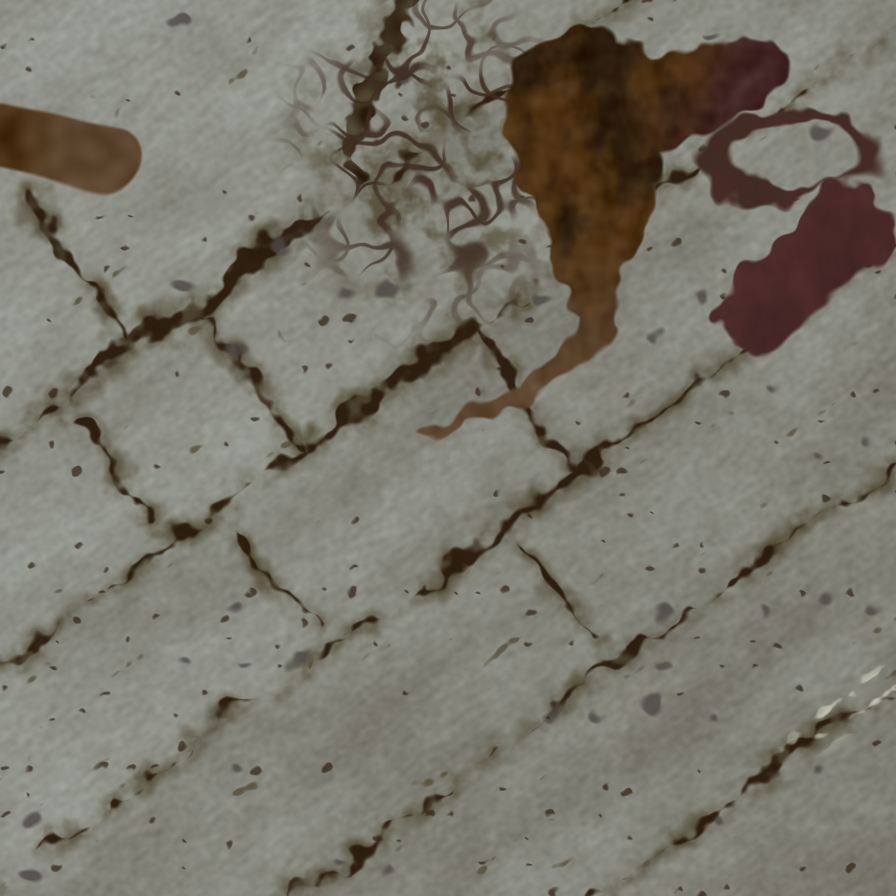
A WebGL 1 fragment shader for this texture:

```glsl
precision highp float;
uniform vec2 u_resolution;

const vec3 PALE_ROCK = vec3(0.575, 0.585, 0.55);
const vec3 DULL_ROCK = vec3(0.45, 0.44, 0.40);
const vec3 STAIN = vec3(0.33, 0.30, 0.22);
const vec3 CRACK = vec3(0.16, 0.10, 0.045);
const vec3 SPECK = vec3(0.30, 0.28, 0.27);
const vec3 BROWN_LEAF = vec3(0.28, 0.18, 0.07);
const vec3 TAN_LEAF = vec3(0.36, 0.27, 0.18);
const vec3 RED_LEAF = vec3(0.30, 0.17, 0.165);
const vec3 ROOT = vec3(0.24, 0.17, 0.13);
const vec3 GLINT = vec3(0.80, 0.80, 0.74);
const float GRAIN_ANGLE = 0.62;
const float ROW_TOP = 0.41;
const float ROW_STEP = 0.2;
const float SOFT = 0.003;

vec2 hash2(vec2 p) {
  vec2 k = vec2(dot(p, vec2(127.1, 311.7)), dot(p, vec2(269.5, 183.3)));
  return fract(sin(k) * 43758.55);
}

float gradNoise(vec2 p) {
  vec2 i = floor(p), f = fract(p);
  vec2 w = f * f * f * (f * (f * 6.0 - 15.0) + 10.0);
  vec2 x = vec2(1.0, 0.0);
  float a = dot(hash2(i) * 2.0 - 1.0, f);
  float b = dot(hash2(i + x) * 2.0 - 1.0, f - x);
  float c = dot(hash2(i + x.yx) * 2.0 - 1.0, f - x.yx);
  float d = dot(hash2(i + 1.0) * 2.0 - 1.0, f - 1.0);
  return mix(mix(a, b, w.x), mix(c, d, w.x), w.y);
}

float fbm(vec2 p) {
  float sum = 0.0, amp = 0.6;
  for (int i = 0; i < 4; i++) {
    sum += amp * gradNoise(p);
    p = p * 2.1 + 3.7;
    amp *= 0.55;
  }
  return sum;
}

float fill(float d) { return 1.0 - smoothstep(-SOFT, SOFT, d); }

// Distance to a capsule whose radius runs from ra to rb
float taper(vec2 p, vec2 a, vec2 b, float ra, float rb) {
  vec2 pa = p - a, ba = b - a;
  float h = clamp(dot(pa, ba) / dot(ba, ba), 0.0, 1.0);
  return length(pa - ba * h) - mix(ra, rb, h);
}

// Bedding cracks along the grain (x) and joints across it (y); negative widths leave gaps
float crackDistance(vec2 g) {
  float d = 1.0;
  for (int i = 0; i < 5; i++) {
    float n = float(i);
    float along = gradNoise(vec2(g.x * 19.0, n * 7.3 + 0.4));
    float open = 1.0 - smoothstep(0.10, 0.19, abs(g.x - 0.58 - 0.08 * n));
    float width = mix(-0.0005, 0.009 - 0.0022 * n, open) + 0.015 * along;
    d = min(d, abs(g.y - ROW_TOP + ROW_STEP * n) - width);
  }
  for (int j = 0; j < 6; j++) {
    float row = mod(float(j), 3.0), thin = step(2.5, float(j));
    vec2 c = vec2(0.48 + 0.08 * row * row - 0.1 * thin, 0.51 - ROW_STEP * (row + thin));
    float reach = mix(0.1, 0.07, thin);
    float width = mix(0.006, 0.002, thin) + 0.012 * gradNoise(vec2(g.y * 21.0, c.x * 31.0));
    d = min(d, taper(g, c - vec2(0.0, reach), c + vec2(0.0, reach), width * 0.6, width));
  }
  return d;
}

// Scattered grit, at most one fleck in each cell
float specks(vec2 p, float scale, float chance) {
  vec2 q = p * scale + 0.25 * gradNoise(p * scale * 2.5);
  vec2 cell = floor(q), h = hash2(cell + scale);
  vec2 size = hash2(cell + 5.3);
  vec2 d = fract(q) - mix(vec2(0.3), vec2(0.7), h);
  d.y *= 1.0 + 0.7 * size.x;
  float r = mix(0.08, 0.22, size.y * size.y);
  return step(hash2(cell + 9.1).x, chance) * (1.0 - smoothstep(r - 0.07, r + 0.07, length(d)));
}

void main() {
  vec2 p = gl_FragCoord.xy / u_resolution;
  float cs = cos(GRAIN_ANGLE), sn = sin(GRAIN_ANGLE);
  vec2 grain = vec2(cs * p.x + sn * p.y, cs * p.y - sn * p.x);
  vec2 wobble = vec2(gradNoise(p * 9.0), gradNoise(p * 9.0 + 17.3));
  vec2 ragged = vec2(gradNoise(p * 36.0), gradNoise(p * 36.0 + 8.7));
  float rough = gradNoise(p * 75.0);

  // Rock face with streaks and fine grit
  float tone = 0.36 + 0.4 * (p.x - p.y) + 1.1 * fbm(grain * vec2(3.0, 9.0)) + 0.45 * fbm(p * 24.0);
  vec3 color = mix(PALE_ROCK, DULL_ROCK, clamp(tone, -0.1, 1.15));
  color += 0.05 * gradNoise(p * 110.0) + 0.05 * gradNoise(grain * vec2(50.0, 130.0));

  // Short dark slivers along the grain
  float sliver = gradNoise(grain * vec2(14.0, 60.0) + wobble) + 0.3 * rough;
  color = mix(color, STAIN, 0.8 * smoothstep(0.42, 0.56, sliver));

  // Moss and stains around the upper roots
  float rootZone = 1.0 - smoothstep(0.07, 0.2, length((p - vec2(0.48, 0.83)) * vec2(1.0, 0.8)));
  color = mix(color, STAIN, rootZone * smoothstep(-0.05, 0.3, fbm(p * 20.0)) * 0.9);

  // Ragged, broken cracks with patchy brown margins
  float crack = crackDistance(grain + 0.03 * wobble + 0.018 * ragged) + 0.007 * rough + 0.006 * ragged.y;
  float patchy = smoothstep(-0.25, 0.3, fbm(p * 19.0 + 4.0));
  color = mix(color, STAIN, 0.95 * patchy * (1.0 - smoothstep(0.0, 0.022, crack)));
  vec3 crackColor = mix(CRACK, STAIN, 0.7 * smoothstep(0.0, 0.4, ragged.x + 0.5 * rough));
  color = mix(color, crackColor, 0.95 * fill(crack));
  float moss = taper(p + 0.05 * wobble, vec2(0.41, 0.82), vec2(0.45, 1.0), 0.008, 0.012);
  moss += 0.03 * ragged.x + 0.015 * rough;
  color = mix(color, mix(CRACK, STAIN, clamp(0.45 + 1.5 * ragged.y, 0.0, 1.0)), fill(moss));

  // Grit and pale chips
  color = mix(color, SPECK, 0.8 * specks(p, 17.0, 0.13));
  color = mix(color, CRACK, 0.65 * specks(p + 0.37, 36.0, 0.15));
  float chipZone = 1.0 - smoothstep(0.02, 0.14, length((grain - vec2(0.9, -0.38)) * vec2(1.0, 4.0)));
  float chip = gradNoise(grain * vec2(24.0, 75.0)) + 0.4 * rough;
  color = mix(color, GLINT, chipZone * smoothstep(0.1, 0.3, chip));

  // Tangled roots
  vec2 rootP = p + 0.012 * ragged;
  float strand = min(abs(gradNoise(rootP * 13.0)), 0.7 * abs(gradNoise(rootP * 21.0 + 6.0)));
  float living = smoothstep(-0.2, 0.1, gradNoise(p * 16.0 + 2.0));
  color = mix(color, ROOT, 0.9 * living * rootZone * (1.0 - smoothstep(0.012, 0.045, strand)));

  // Fallen leaves
  vec2 leafP = p + 0.04 * wobble + 0.018 * ragged + 0.004 * rough;
  float vein = clamp(0.45 + 1.2 * fbm(p * vec2(14.0, 9.0)), 0.0, 1.0);
  float oval = taper(p + 0.02 * wobble, vec2(0.0, 0.85), vec2(0.12, 0.82), 0.04, 0.036);
  color = mix(color, mix(BROWN_LEAF, TAN_LEAF, smoothstep(0.0, 0.08, p.x)) + 0.1 * ragged.x, fill(oval));
  float ring = abs(length((leafP - vec2(0.89, 0.825)) * vec2(0.5, 1.0)) - 0.043);
  color = mix(color, mix(ROOT, RED_LEAF, vein), fill(ring - 0.009 - 0.03 * wobble.y));
  float red = taper(leafP, vec2(0.83, 0.635), vec2(0.95, 0.74), 0.034, 0.048) + 0.02 * ragged.y;
  color = mix(color, RED_LEAF * (0.75 + 0.4 * vein), fill(red));
  float blade = taper(leafP, vec2(0.66, 0.87), vec2(0.66, 0.64), 0.1, 0.022);
  float stem = min(taper(leafP, vec2(0.66, 0.64), vec2(0.60, 0.56), 0.022, 0.013),
                   taper(leafP, vec2(0.60, 0.56), vec2(0.46, 0.525), 0.013, 0.006));
  float lobe = taper(leafP, vec2(0.70, 0.87), vec2(0.83, 0.92), 0.06, 0.04);
  vec3 leaf = mix(CRACK, BROWN_LEAF * 1.15, smoothstep(0.1, 0.7, vein));
  leaf = mix(TAN_LEAF, leaf, smoothstep(0.55, 0.78, p.y));
  leaf = mix(leaf, RED_LEAF * 0.85, smoothstep(0.72, 0.84, p.x + 0.1 * wobble.x));
  leaf += 0.08 * ragged.x + 0.05 * rough;
  color = mix(color, leaf, fill(min(min(blade, stem), lobe)));

  gl_FragColor = vec4(clamp(color, 0.0, 1.0), 1.0);
}
```
